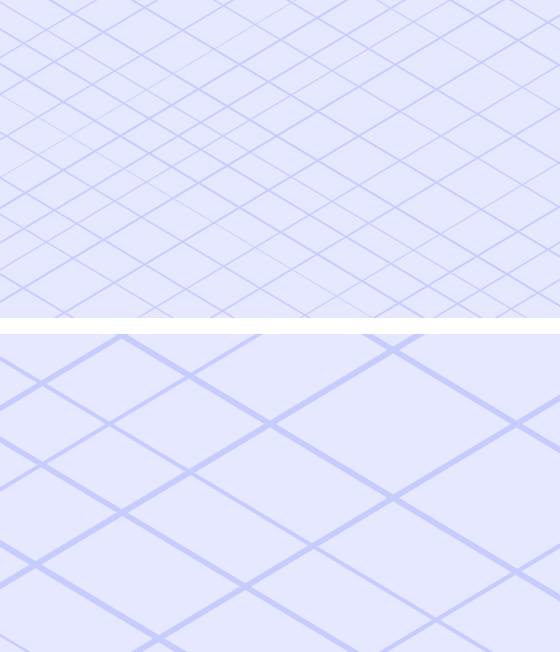
Top, the full canvas; bottom, a detail of the centre.
A Shadertoy shader for this pattern:

```glsl
// A pale lattice of rhombi: two families of slanted lines, mirror images
// of each other about a horizontal axis. Both share one irregular rhythm of
// spacing and line width, drawn as antialiased distance bands.

const vec3 PAPER_COLOR = vec3(0.900, 0.910, 1.0);
const vec3 LINE_COLOR  = vec3(0.780, 0.800, 1.0);

const float SLOPE       = 0.6;    // rise per unit of run
const float MIRROR_AXIS = 0.5724; // height of the axis above the lower edge

// Each line: offset along the vertical, stroke width (canvas heights).
const int LINE_COUNT = 16;
const vec2 LINES[LINE_COUNT] = vec2[](
    vec2(-0.434, 0.0060), vec2(-0.246, 0.0046),
    vec2(-0.131, 0.0054), vec2( 0.012, 0.0050),
    vec2( 0.131, 0.0026), vec2( 0.227, 0.0066),
    vec2( 0.336, 0.0058), vec2( 0.421, 0.0042),
    vec2( 0.522, 0.0064), vec2( 0.677, 0.0062),
    vec2( 0.832, 0.0046), vec2( 0.970, 0.0056),
    vec2( 1.139, 0.0038), vec2( 1.278, 0.0060),
    vec2( 1.391, 0.0050), vec2( 1.508, 0.0052));

// Share of a pixel-wide window that lies inside a centred stroke.
float strokeCoverage(float dist, float width, float pixel) {
    float right = min(dist + 0.5 * pixel,  0.5 * width);
    float left  = max(dist - 0.5 * pixel, -0.5 * width);
    return clamp((right - left) / pixel, 0.0, 1.0);
}

// Strongest coverage among the parallel lines of one family.
float lineFamily(vec2 p, float slope, float pixel) {
    float position = slope * p.x - p.y;
    float toNormal = inversesqrt(1.0 + slope * slope);
    float coverage = 0.0;
    for (int i = 0; i < LINE_COUNT; i++) {
        float dist = (position - LINES[i].x) * toNormal;
        coverage = max(coverage, strokeCoverage(dist, LINES[i].y, pixel));
    }
    return coverage;
}

void mainImage(out vec4 fragColor, in vec2 fragCoord) {
    float pixel = 1.0 / iResolution.y;
    vec2 p = fragCoord * pixel - vec2(0.0, MIRROR_AXIS);

    // Rising lines, and the same set flipped about the axis
    float falling = lineFamily(vec2(p.x, -p.y), SLOPE, pixel);
    float rising  = lineFamily(p, SLOPE, pixel);

    vec3 color = mix(PAPER_COLOR, LINE_COLOR, max(rising, falling));
    fragColor = vec4(color, 1.0);
}
```
